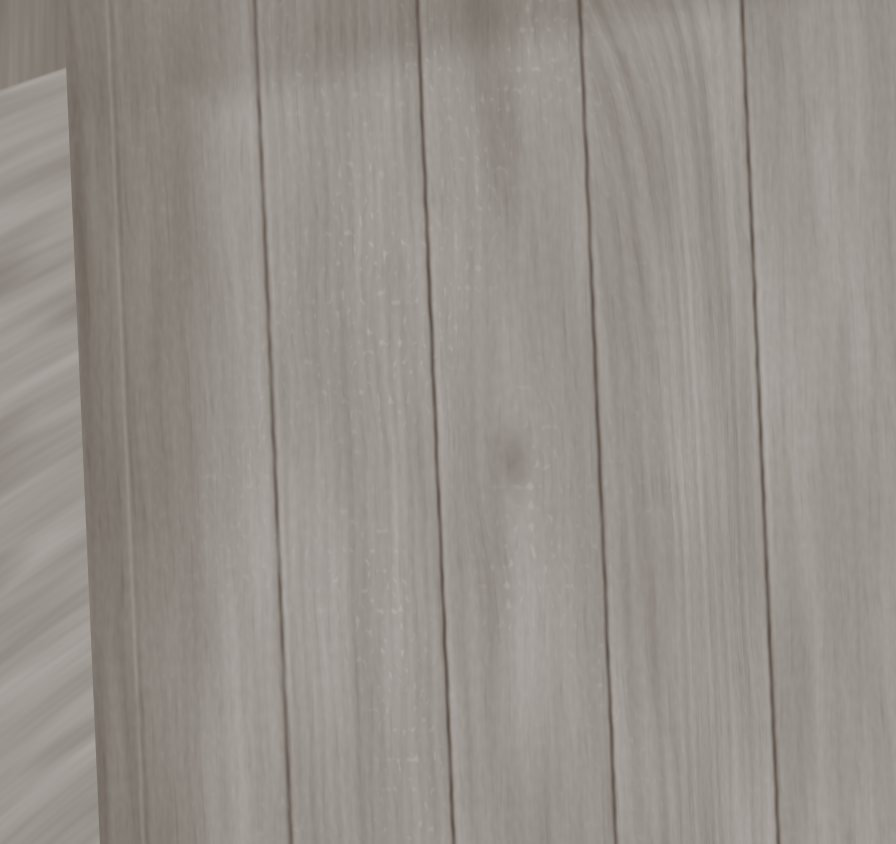
This texture is drawn by a WebGL 2 fragment shader. Its source:

```glsl
#version 300 es
precision highp float;
// Grey-brown grooved wood planks, leaning slightly, beside a strip of slanted grain.

uniform vec2 u_resolution;
out vec4 fragColor;

const vec3 BROWN = vec3(0.49, 0.46, 0.43);
const vec3 PALE = vec3(0.64, 0.62, 0.60);
const vec3 GROOVE = vec3(0.34, 0.30, 0.27);

const float LEAN = 0.041;         // sideways drift from top to bottom
const float FIRST_SEAM = 0.284;
const float PITCH = 0.1813;       // plank width
const float LAST_SEAM = 3.0;
const float TRIM_EDGE = 0.0705;
const float BEAD = 0.119;
const vec2 KNOT = vec2(0.551, 0.455);

vec2 gradientAt(vec2 cell) {
  float angle = 6.2832 * fract(sin(dot(cell, vec2(127.1, 311.7))) * 43758.5);
  return vec2(cos(angle), sin(angle));
}

float gradientNoise(vec2 p) {
  vec2 i = floor(p), f = p - i;
  vec2 w = f * f * f * (f * (f * 6.0 - 15.0) + 10.0);
  vec2 e = vec2(1.0, 0.0);
  float low = mix(dot(gradientAt(i), f), dot(gradientAt(i + e.xy), f - e.xy), w.x);
  float high = mix(dot(gradientAt(i + e.yx), f - e.yx), dot(gradientAt(i + e.xx), f - e.xx), w.x);
  return mix(low, high, w.y);
}

// Layered streaks running along y
float streaks(vec2 p, float frequency, float stretch) {
  float sum = 0.0, amplitude = 1.0;
  for (int i = 0; i < 4; i++) {
    sum += amplitude * gradientNoise(p * vec2(frequency, frequency * stretch) + float(i) * 17.3);
    frequency *= 1.9;
    amplitude *= 0.68;
  }
  return sum;
}

float band(float d, float halfWidth, float soft) {
  return 1.0 - smoothstep(halfWidth - soft, halfWidth + soft, abs(d));
}

float blob(vec2 p, vec2 centre, vec2 size) {
  vec2 d = (p - centre) / size;
  return exp(-dot(d, d));
}

float isPlank(float id, float wanted) {
  return 1.0 - step(0.5, abs(id - wanted));
}

// Grain coordinate: flows round the knot and sweeps in arcs on the next plank
vec2 bendGrain(vec2 p, float id) {
  float swirl = blob(p, KNOT, vec2(0.045, 0.14));
  float across = fract((p.x - FIRST_SEAM) / PITCH);
  float sweep = 0.075 * (1.0 - exp(-5.0 * (1.0 - p.y))) * (1.0 - smoothstep(0.35, 1.0, across));
  p.x -= 0.45 * (p.x - KNOT.x) * swirl * isPlank(id, 1.0) + sweep * isPlank(id, 2.0);
  p.x += 0.006 * gradientNoise(vec2(p.x * 9.0, p.y * 5.0) + id * 5.7);
  return p + vec2(id * 3.1, id * 1.7);
}

float plankTone(vec2 p, float id) {
  vec2 q = bendGrain(p, id);
  float tone = 0.78 + 0.22 * streaks(q, 42.0, 0.06);
  tone += 0.3 * gradientNoise(vec2(q.x * 15.0, q.y * 2.2));
  tone += 0.2 * gradientNoise(p * vec2(5.0, 3.0) + 9.4);
  // Even ribs, strongest on the straight-grained plank
  float ribs = sin(q.x * 460.0 + 2.0 * gradientNoise(q * vec2(14.0, 3.0)));
  tone += ribs * (0.02 + 0.05 * isPlank(id, 0.0));
  // Broad arcs
  tone += 0.08 * isPlank(id, 2.0) * sin(q.x * 300.0 + 3.0 * gradientNoise(q * vec2(20.0, 2.0)));
  // Knot, the smudges along its heart, and the pale wood below it
  float knot = 0.5 * blob(p, KNOT, vec2(0.018, 0.032));
  knot += 0.26 * blob(p, KNOT - vec2(0.03, 0.13), vec2(0.016, 0.1));
  knot += 0.25 * blob(p, KNOT + vec2(0.004, 0.4), vec2(0.014, 0.12));
  knot -= 0.22 * blob(p, KNOT - vec2(0.005, 0.26), vec2(0.03, 0.14));
  tone -= isPlank(id, 1.0) * knot;
  // Fine tooth, dark pores and pale worn flecks
  tone += 0.12 * gradientNoise(q * vec2(210.0, 70.0));
  float pores = smoothstep(0.2, 0.6, gradientNoise(q * vec2(190.0, 14.0)));
  float flecks = smoothstep(0.2, 0.6, gradientNoise(q * vec2(150.0, 85.0) + 8.0));
  float worn = smoothstep(-0.25, 0.35, gradientNoise(p * vec2(9.0, 4.0) + 3.0));
  float centre = exp(-pow((p.x - 0.46) / 0.22, 2.0));
  return tone - 0.16 * pores + flecks * (0.05 + 0.32 * worn * centre);
}

// Slanted grain of the left strip, with a brown rail above it
float stripTone(vec2 uv, float pixel) {
  float across = uv.y - mix(0.9, 0.38, uv.y) * uv.x;
  float tone = 0.8 + 0.42 * streaks(vec2(across, uv.x), 20.0, 0.1);
  tone -= 0.4 * smoothstep(0.1, 0.5, gradientNoise(vec2(across * 17.0, uv.x * 5.0) + 2.6));
  float rail = uv.y - 0.892 - 0.355 * uv.x;
  float railTone = 0.12 + 0.3 * streaks(uv, 45.0, 0.06);
  tone = mix(tone, railTone, smoothstep(-pixel, 0.003 + pixel, rail));
  return tone + 0.2 * band(rail + 0.003, 0.002, 0.002 + pixel);
}

// Fall-off of light toward the left trim and under the top
float shade(vec2 uv, float u) {
  float side = 1.0 - smoothstep(0.12, 0.25, u + 0.012 * gradientNoise(uv * 5.0));
  float top = 1.0 - smoothstep(-0.04, 0.03, 1.0 - uv.y - 0.165 + 0.2 * uv.x);
  return max(0.66 * side, 0.42 * top) + 0.12 * side * top;
}

void main() {
  vec2 uv = gl_FragCoord.xy / u_resolution;
  float pixel = 0.7 / u_resolution.x;
  float u = uv.x - LEAN * (1.0 - uv.y);
  float id = max(floor((u - FIRST_SEAM) / PITCH), -1.0);

  float tone = plankTone(vec2(u, uv.y), id) - shade(uv, u);
  // Raised bead: bright ridge beside a dark crease
  tone += 0.3 * band(u - BEAD, 0.0018, 0.0015 + pixel);
  tone -= 0.2 * band(u - BEAD - 0.005, 0.002, 0.002 + pixel);
  tone -= 0.16 * band(u - TRIM_EDGE - 0.008, 0.006, 0.006);
  tone = mix(stripTone(uv, pixel), tone, smoothstep(-pixel, pixel, u - TRIM_EDGE));

  // Grooves with uneven depth, soft shadow and a pale lip
  float seam = clamp(floor((u - FIRST_SEAM) / PITCH + 0.5), 0.0, LAST_SEAM);
  float d = u - FIRST_SEAM - seam * PITCH + 0.001 * gradientNoise(vec2(seam * 7.3, uv.y * 40.0));
  float depth = 0.78 + 0.4 * gradientNoise(vec2(seam * 4.1 + 0.5, uv.y * 30.0));
  depth -= 0.22 * isPlank(seam, 0.0);
  tone += 0.14 * band(d - 0.006, 0.002, 0.002 + pixel);
  tone += 0.16 * isPlank(seam, 0.0) * band(d + 0.012, 0.005, 0.005);
  tone -= 0.3 * band(d, 0.003, 0.003);
  vec3 color = mix(BROWN, PALE, clamp(tone, -0.35, 1.4));
  color = mix(color, GROOVE, depth * band(d, 0.0017, 0.0014 + pixel));
  fragColor = vec4(color, 1.0);
}
```
